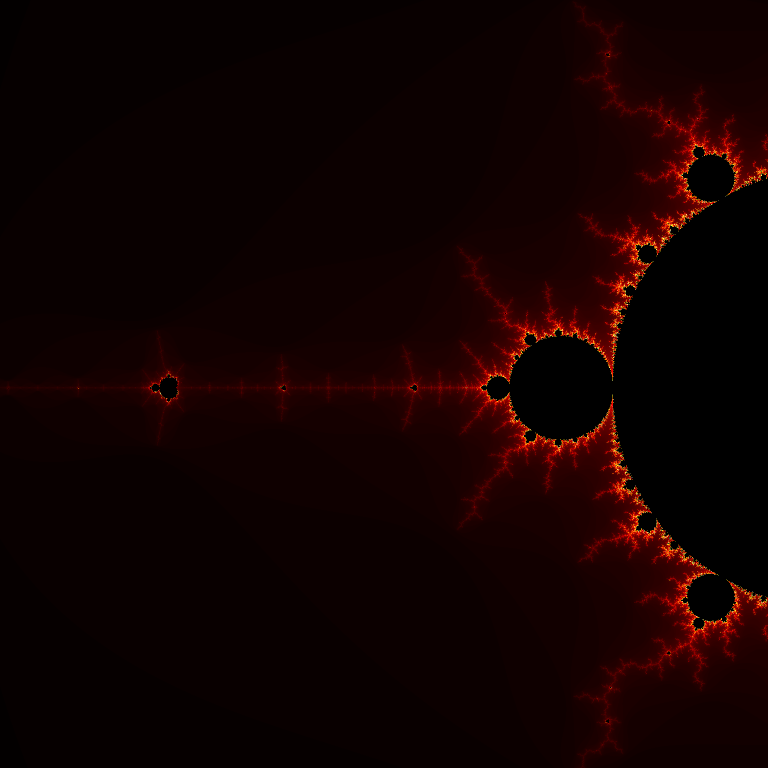
Give the GLSL for this background, as a Shadertoy shader.

```glsl
#define VIEW_CENTER vec2(-1.5118, 0.0044)
#define VIEW_HEIGHT 0.8777
#define MAX_STEPS 256
#define ESCAPE_RADIUS 2.0
#define HEAT_GAIN 3.0
#define SAMPLES 2

// Steps until the orbit of c escapes, or MAX_STEPS if it stays bounded
int escapeSteps(vec2 c) {
    // The large disc is known to be bounded
    if (length(c + vec2(1.0, 0.0)) < 0.25) return MAX_STEPS;
    vec2 z = vec2(0.0);
    for (int i = 0; i < MAX_STEPS; i++) {
        z = vec2(z.x * z.x - z.y * z.y, 2.0 * z.x * z.y) + c;
        if (dot(z, z) > ESCAPE_RADIUS * ESCAPE_RADIUS) return i;
    }
    return MAX_STEPS;
}

// Black, red, yellow, white ramp; bounded points are black
vec3 heatColor(int steps) {
    if (steps == MAX_STEPS) return vec3(0.0);
    float heat = float(steps) / float(MAX_STEPS);
    return clamp(HEAT_GAIN * heat - vec3(0.0, 1.0, 2.0), 0.0, 1.0);
}

void mainImage(out vec4 fragColor, in vec2 fragCoord) {
    vec3 color = vec3(0.0);

    // Average a small grid of samples to smooth the edges
    for (int j = 0; j < SAMPLES; j++) {
        for (int i = 0; i < SAMPLES; i++) {
            vec2 jitter = (vec2(i, j) + 0.5) / float(SAMPLES) - 0.5;
            vec2 p = (fragCoord + jitter - 0.5 * iResolution.xy) / iResolution.y;
            color += heatColor(escapeSteps(VIEW_CENTER + VIEW_HEIGHT * p));
        }
    }

    fragColor = vec4(color / float(SAMPLES * SAMPLES), 1.0);
}
```
